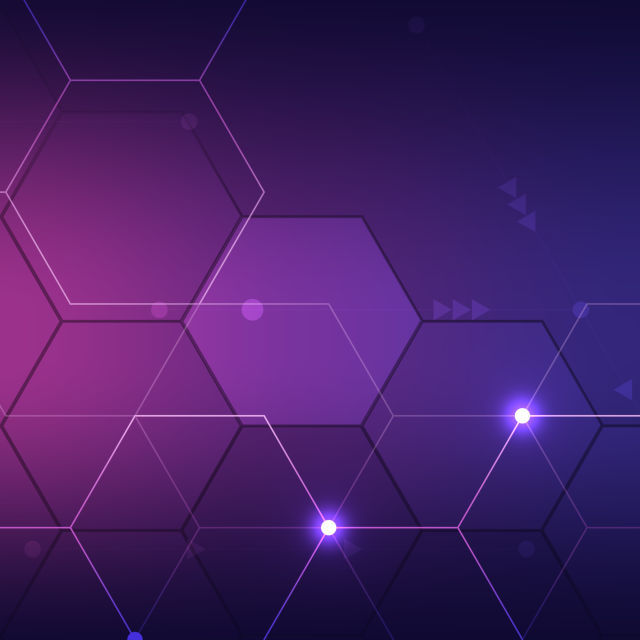
A Shadertoy shader for this background:

```glsl
#define STEP 0.2018
#define APOTHEM 0.1634
#define LINE_WIDTH 0.0012
#define EDGE_WIDTH 0.0022
#define BEAD_RADIUS 0.0130
#define NODE_RADIUS 0.0120
#define DARK vec3(0.055, 0.035, 0.19)
#define MAGENTA vec3(0.57, 0.18, 0.51)
#define PURPLE vec3(0.36, 0.145, 0.47)
#define INDIGO vec3(0.20, 0.15, 0.48)

const vec2 LATTICE_ORIGIN = vec2(0.2109, 0.3503);
const vec2 CELL_ORIGIN = vec2(0.4714, 0.498);

// Antialiased coverage of a signed distance
float cover(float d) {
    float px = 0.75 / iResolution.y;
    return 1.0 - smoothstep(-px, px, d);
}

float segment(vec2 p, vec2 a, vec2 b) {
    vec2 pa = p - a, ba = b - a;
    return length(pa - ba * clamp(dot(pa, ba) / dot(ba, ba), 0.0, 1.0));
}

float hexagon(vec2 p) {
    p = abs(p);
    return max(p.y, 0.866 * p.x + 0.5 * p.y) - APOTHEM;
}

vec2 node(vec2 ij) {
    return LATTICE_ORIGIN + STEP * vec2(ij.x + 0.5 * ij.y, 0.866 * ij.y);
}

// Polyline on the triangular lattice. Digits, last one first, are
// headings in sixths of a turn: 1 is right, 2 is up-right, 4 is left.
float path(vec2 p, vec2 start, int headings) {
    vec2 a = node(start);
    float d = 1e3;
    for (; headings > 0; headings /= 10) {
        float angle = radians(60.0) * float(headings % 10 - 1);
        vec2 b = a + STEP * vec2(cos(angle), sin(angle));
        d = min(d, segment(p, a, b));
        a = b;
    }
    return cover(d - LINE_WIDTH);
}

// Thin guide with a bead at each end
float rail(vec2 p, vec2 a, vec2 b) {
    float beads = cover(min(length(p - a), length(p - b)) - BEAD_RADIUS);
    return max(beads, 0.3 * cover(segment(p, a, b) - 0.0008));
}

// Row of triangles; side is 1 for right-pointing, -1 for left-pointing
float arrows(vec2 p, vec2 start, vec2 stride, int count, float side) {
    float d = 1e3;
    for (int i = 0; i < count; i++) {
        vec2 q = p - start - stride * float(i);
        q.x *= side;
        d = min(d, max(-q.x, 0.5 * q.x + 0.866 * abs(q.y)) - 0.0096);
    }
    return cover(d);
}

vec3 backdrop(vec2 p, float light) {
    vec3 hue = mix(MAGENTA, PURPLE, smoothstep(0.0, 0.5, p.x));
    hue = mix(hue, INDIGO, smoothstep(0.4, 1.0, p.x));
    return mix(DARK, hue, light);
}

// Stepped honeycomb: x is the fill tone, y the outline
vec2 honeycomb(vec2 p) {
    float tone = 0.0, edge = 1e3;
    for (float q = -2.0; q <= 2.0; q++)
    for (float r = 0.0; r <= 2.0; r++) {
        vec2 centre = CELL_ORIGIN + APOTHEM * vec2(1.7227 * q, -q - 2.0 * r);
        float d = hexagon(p - centre);
        float lift = 0.26 + 0.74 * exp(-3.0 * (q * q + r * r));
        lift -= 0.4 * r * max(q + 1.0, 0.0);
        tone += max(lift, -0.2) * cover(d);
        edge = min(edge, abs(d));
    }
    return vec2(tone, cover(edge - EDGE_WIDTH));
}

void mainImage(out vec4 fragColor, in vec2 fragCoord) {
    vec2 p = fragCoord / iResolution.xy;
    float light = smoothstep(-0.05, 0.45, p.y) * (1.0 - smoothstep(0.5, 1.08, p.y));
    vec3 col = backdrop(p, light);

    // Honeycomb panels
    vec2 cells = honeycomb(p);
    col += cells.x * light * mix(vec3(0.16, 0.05, 0.14), vec3(0.06, 0.06, 0.16), p.x);
    float edgeFade = smoothstep(-0.1, 0.3, p.y) * (1.0 - smoothstep(0.6, 0.86, p.y));
    col *= 1.0 - cells.y * (0.08 + 0.32 * edgeFade);

    // Rails, beads and arrows
    float marks = rail(p, vec2(-0.1, 0.81), vec2(0.2956, 0.81));
    marks = max(marks, rail(p, vec2(0.249, 0.516), vec2(0.9076, 0.516)));
    marks = max(marks, rail(p, vec2(0.051, 0.142), vec2(0.823, 0.142)));
    marks = max(marks, rail(p, vec2(0.651, 0.961), vec2(1.021, 0.32)));
    marks = max(marks, arrows(p, vec2(0.687, 0.516), vec2(0.03, 0.0), 3, 1.0));
    marks = max(marks, arrows(p, vec2(0.302, 0.142), vec2(0.245, 0.0), 2, 1.0));
    marks = max(marks, arrows(p, vec2(0.797, 0.707), vec2(0.015, -0.0265), 3, -1.0));
    marks = max(marks, arrows(p, vec2(0.978, 0.391), vec2(0.0), 1, -1.0));
    marks += 1.6 * cover(length(p - vec2(0.3945, 0.516)) - 0.017);
    col += marks * (0.3 + 0.7 * light) * mix(vec3(0.12, 0.05, 0.09), vec3(0.05, 0.04, 0.13), p.x);

    // Lattice lines, pale in the middle and blue towards top and bottom
    float offset = abs(p.y - 0.5);
    vec3 tint = mix(vec3(1.0, 0.8, 1.0), vec3(0.82, 0.36, 0.84), smoothstep(0.1, 0.33, offset));
    tint = mix(tint, vec3(0.32, 0.22, 0.88), smoothstep(0.33, 0.5, offset));
    float bright = path(p, vec2(-1, -1), 1216121);
    bright = max(bright, max(path(p, vec2(0, -1), 6), path(p, vec2(2, -1), 5)));
    bright = max(bright, path(p, vec2(3, -1), 6));
    float medium = max(path(p, vec2(-3, 4), 216), path(p, vec2(-1, 3), 56));
    medium = max(medium, path(p, vec2(-2, 2), 4));
    float soft = mix(0.65, 0.25, smoothstep(0.0, 0.65, p.x)) * path(p, vec2(-2, 3), 161165);
    float faint = max(path(p, vec2(0, 1), 565), path(p, vec2(-2, 1), 16));
    faint = max(faint, max(path(p, vec2(1, -1), 21), path(p, vec2(2, -1), 6)));
    faint = max(faint, max(path(p, vec2(4, 1), 1654), path(p, vec2(4, -1), 5)));
    col = mix(col, tint, max(max(0.9 * bright, 0.65 * medium), max(soft, 0.27 * faint)));

    // Glowing nodes
    for (float i = 0.0; i < 2.0; i++) {
        float d = length(p - node(vec2(2.0 + i, i - 1.0)));
        col += vec3(0.42, 0.24, 0.85) * exp(-d * d / 0.0007);
        col += vec3(0.12, 0.06, 0.28) * exp(-d / 0.035);
        col = mix(col, vec3(1.0), cover(d - NODE_RADIUS));
    }
    col = mix(col, vec3(0.27, 0.18, 0.86), cover(length(p - node(vec2(1, -2))) - NODE_RADIUS));
    fragColor = vec4(col, 1.0);
}
```
